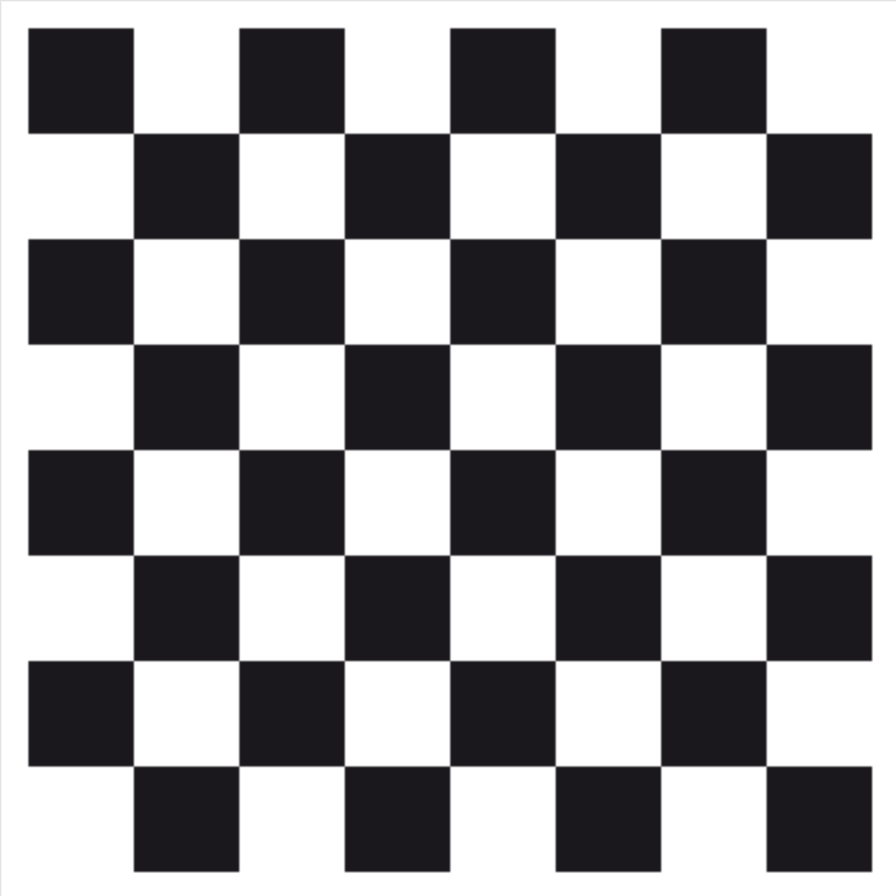
This pattern is drawn by a Shadertoy shader. Its source:

```glsl
// Eight by eight checkerboard of near-black squares on white, with a narrow margin.

// Soft coverage of a unit square whose lower left corner is at the origin.
float squareCoverage(vec2 p, float soft) {
    vec2 inset = 0.5 - abs(p - 0.5);
    vec2 cover = smoothstep(-soft, soft, inset);
    return cover.x * cover.y;
}

// Adds the dark cells among the four that touch the nearest grid corner.
float checkerboard(vec2 p, float soft) {
    vec2 corner = floor(p + 0.5);
    float dark = 0.0;
    for (int i = 0; i < 4; i++) {
        vec2 cell = corner - vec2(i % 2, i / 2);
        bool onBoard = all(greaterThanEqual(cell, vec2(0.0))) && all(lessThan(cell, vec2(8.0)));
        bool isDark = mod(cell.x + cell.y, 2.0) > 0.5;
        if (onBoard && isDark) dark += squareCoverage(p - cell, soft);
    }
    return min(dark, 1.0);
}

void mainImage(out vec4 fragColor, in vec2 fragCoord) {
    float pixel = 1.0 / min(iResolution.x, iResolution.y);
    vec2 uv = fragCoord * pixel;

    // Board placement: margin and cell size as fractions of the canvas
    float cellSize = 0.1177;
    vec2 board = (uv - vec2(0.0317, 0.0268)) / cellSize;
    float soft = max(0.0019, 0.75 * pixel) / cellSize;

    // White ground with a faint hairline along the left and top borders
    float borderDistance = min(uv.x, iResolution.y * pixel - uv.y);
    float hairline = 1.0 - smoothstep(0.0006, 0.0024, borderDistance);
    vec3 color = mix(vec3(1.0), vec3(0.89), hairline);

    // Dark squares
    color = mix(color, vec3(0.105, 0.094, 0.112), checkerboard(board, soft));
    fragColor = vec4(color, 1.0);
}
```
